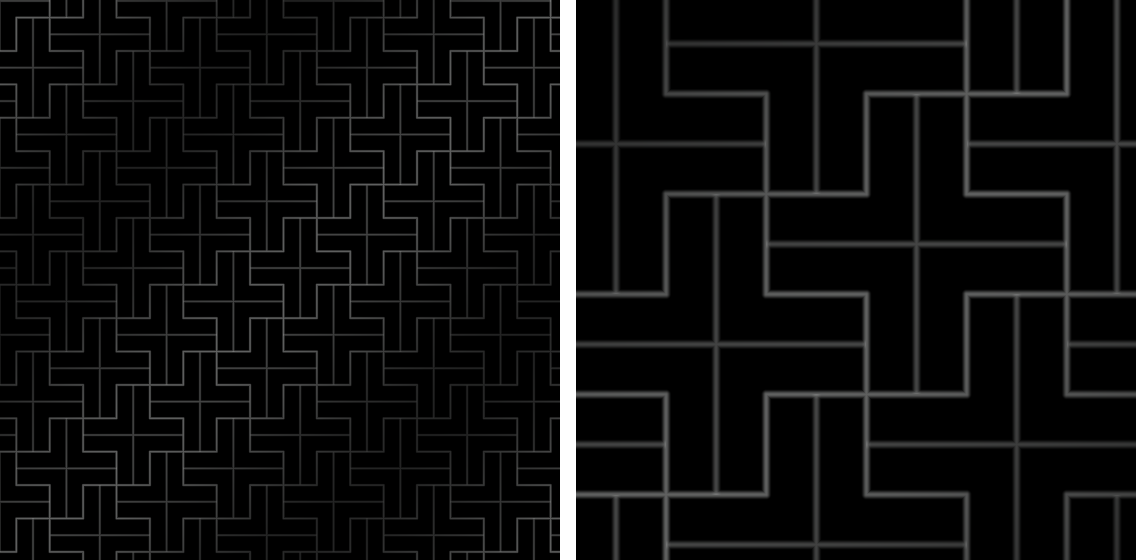
Left, the full canvas; right, a detail of the centre.
This pattern is drawn by a Shadertoy shader. Its source:

```glsl
const float CELLS = 16.77;                // arm widths across the canvas height
const vec2  ORIGIN = vec2(0.989, 0.743);  // centre of cell (0,0), in cells
const float LINE_REACH = 0.056;           // soft line half width, in cells
const vec2  OUTLINE_RANGE = vec2(0.16, 0.38); // dimmest and brightest outline
const vec2  MIDLINE_RANGE = vec2(0.14, 0.27); // dimmest and brightest midline
const float SHEEN_CYCLES = 2.0;           // light bands along the diagonal
const float SHEEN_SHIFT = 0.015;
const vec3  LINE_TINT = vec3(0.99, 1.0, 0.995);
const float TAU = 6.2831853;

// Offset of a cell from the centre of the cross that owns it
vec2 armOffset(vec2 cell) {
    float slot = mod(cell.x + 3.0 * cell.y - 2.0, 5.0);
    if (slot < 0.5) return vec2(0.0);
    if (slot < 1.5) return vec2(1.0, 0.0);
    if (slot < 2.5) return vec2(0.0, -1.0);
    if (slot < 3.5) return vec2(0.0, 1.0);
    return vec2(-1.0, 0.0);
}

// Distances inside a cross: x to its outline, y to its midlines
vec2 crossDistances(vec2 p) {
    vec2 a = abs(p);
    if (a.y > a.x) a = a.yx;
    float side = length(vec2(max(0.5 - a.x, 0.0), 0.5 - a.y));
    return vec2(min(1.5 - a.x, side), a.y);
}

// Light bands running from lower left to upper right
float diagonalSheen(vec2 uv) {
    float along = 0.5 * (uv.x + 1.0 - uv.y);
    return 0.5 + 0.5 * cos(TAU * SHEEN_CYCLES * (along - SHEEN_SHIFT));
}

void mainImage(out vec4 fragColor, in vec2 fragCoord) {
    vec2 uv = fragCoord / iResolution.y;
    vec2 p = uv * CELLS - ORIGIN;

    // Interlocking crosses of five cells
    vec2 cell = floor(p + 0.5);
    vec2 d = crossDistances(p - cell + armOffset(cell));

    // Soft lines, never thinner than a pixel
    float reach = max(LINE_REACH, CELLS / iResolution.y);
    vec2 lines = 1.0 - smoothstep(vec2(0.0), vec2(reach), d);

    // Lines brighten slightly where they meet
    float sheen = diagonalSheen(uv);
    float outline = lines.x * mix(OUTLINE_RANGE.x, OUTLINE_RANGE.y, sheen);
    float midline = lines.y * mix(MIDLINE_RANGE.x, MIDLINE_RANGE.y, sheen);
    float light = max(outline, midline) + 0.3 * min(outline, midline);

    fragColor = vec4(light * LINE_TINT, 1.0);
}
```
